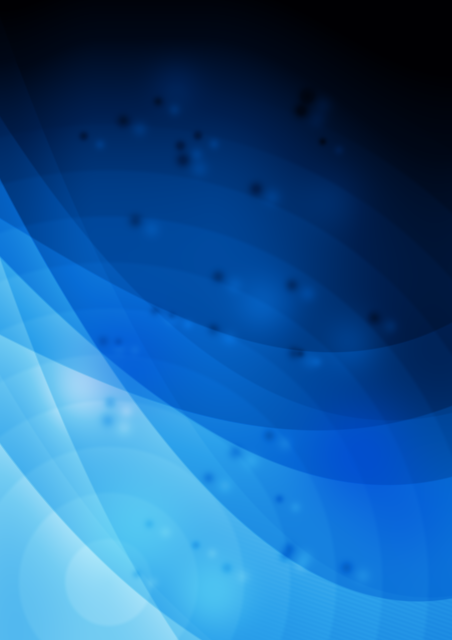
Reproduce this background procedurally as a Shadertoy shader.

```glsl
// Abstract blue backdrop: translucent sheets with curved rims sweep over a dark sky.
// Every part adds to one scalar "tone", which a black-to-pale-blue ramp then colours.
// Sheet rims are cubics through four heights; ribs, glows and specks add soft detail.

const int SHEETS = 9;
const int SPECKS = 34;

// Rim heights at x = 0, 1/3, 2/3 and 1
const vec4 RIMS[SHEETS] = vec4[](
    vec4(0.659, 0.526, 0.452, 0.496),
    vec4(0.818, 0.522, 0.368, 0.355),
    vec4(0.974, 0.440, 0.143, 0.069),
    vec4(0.477, 0.375, 0.328, 0.366),
    vec4(0.599, 0.388, 0.263, 0.255),
    vec4(0.720, 0.339, 0.115, 0.065),
    vec4(0.596, 0.069, -0.211, -0.302),
    vec4(0.414, 0.090, -0.100, -0.200),
    vec4(0.307, 0.057, -0.081, -0.146));

const float GAINS[SHEETS] = float[](0.5, 0.28, 0.15, 0.62, 0.8, 0.85, 0.5, 0.12, 0.7);

const vec3 RAMP[8] = vec3[](
    vec3(0.0, 0.0, 0.01), vec3(0.0, 0.03, 0.09),
    vec3(0.0, 0.12, 0.31), vec3(0.0, 0.28, 0.61),
    vec3(0.03, 0.43, 0.84), vec3(0.17, 0.63, 0.92),
    vec3(0.45, 0.80, 0.95), vec3(0.92, 0.98, 1.0));

float hash(float n) {
    return fract(sin(n * 127.1) * 43758.5453);
}

// Cubic through four evenly spaced heights
float rimHeight(float x, vec4 h) {
    float u = 3.0 * x, a = u - 1.0, b = u - 2.0, c = u - 3.0;
    return dot(h, vec4(-a * b * c / 6.0, u * b * c / 2.0, -u * a * c / 2.0, u * a * b / 6.0));
}

// Light below a rim, strongest along the rim itself
float sheet(vec2 uv, vec4 rim) {
    float depth = rimHeight(uv.x, rim) - uv.y;
    float aa = fwidth(depth);
    float fade = 0.5 + 0.5 * exp(-6.0 * max(depth, 0.0));
    return smoothstep(-aa, aa, depth) * fade;
}

float glow(vec2 uv, vec2 centre, float radius, float aspect) {
    vec2 d = (uv - centre) * vec2(aspect, 1.0) / radius;
    return exp(-dot(d, d));
}

// Dark sky, brightening downwards and to the left
float skyTone(vec2 uv) {
    float rise = max(uv.y - 0.5, 0.0);
    float right = smoothstep(0.45, 1.0, uv.x) * smoothstep(0.1, 0.5, uv.y);
    float left = 1.0 - smoothstep(0.0, 0.22, uv.x);
    return 3.2 - 11.4 * rise * rise - 1.5 * right - 0.5 * left;
}

// Concentric pleats with a soft shaded side
float ribs(vec2 uv, vec2 centre, float spacing, float aspect) {
    float phase = fract(length((uv - centre) * vec2(aspect, 1.0)) / spacing);
    return phase * (1.0 - smoothstep(0.88, 1.0, phase)) - 0.45;
}

// Scattered dark specks, each with a pale companion
float specks(vec2 uv, float aspect) {
    float sum = 0.0;
    for (int i = 0; i < SPECKS; i++) {
        float n = float(i) + 1.0;
        vec2 centre = vec2(mix(0.18, 0.86, hash(n)), mix(0.10, 0.87, hash(n + 51.3)));
        float radius = mix(0.006, 0.011, hash(n + 97.7));
        sum -= 0.55 * glow(uv, centre, radius, aspect);
        sum += 0.32 * glow(uv, centre + vec2(0.036, -0.013), radius * 1.25, aspect);
    }
    return sum;
}

vec3 rampColour(float tone) {
    vec3 colour = RAMP[0];
    for (int i = 1; i < 8; i++)
        colour = mix(colour, RAMP[i], clamp(tone - float(i - 1), 0.0, 1.0));
    return colour;
}

void mainImage(out vec4 fragColor, in vec2 fragCoord) {
    vec2 uv = fragCoord / iResolution.xy;
    float aspect = iResolution.x / iResolution.y;
    float tone = skyTone(uv);

    // Overlapping sheets, fainter to the right
    for (int i = 0; i < SHEETS; i++)
        tone += GAINS[i] * mix(1.2, 0.65, uv.x) * sheet(uv, RIMS[i]);

    // Pleats, and fine hatching in the lower right
    tone += 0.16 * ribs(uv, vec2(0.24, 0.09), 0.072, aspect) * smoothstep(0.9, 0.65, uv.y);
    float hatch = sin(900.0 * (uv.y + 0.35 * uv.x * aspect));
    tone += 0.05 * hatch * sheet(uv, RIMS[5]) * smoothstep(0.4, 0.8, uv.x);

    // Broad glows
    tone += 0.40 * glow(uv, vec2(0.39, 0.87), 0.040, aspect);
    tone += 0.30 * glow(uv, vec2(0.74, 0.69), 0.050, aspect);
    tone += 0.55 * glow(uv, vec2(0.585, 0.525), 0.045, aspect);
    tone += 0.50 * glow(uv, vec2(0.78, 0.465), 0.045, aspect);
    tone += 0.70 * glow(uv, vec2(0.175, 0.388), 0.055, aspect);
    float cyan = glow(uv, vec2(0.47, 0.075), 0.055, aspect)
               + glow(uv, vec2(0.30, 0.17), 0.080, aspect);
    tone += 0.35 * cyan + specks(uv, aspect);

    // Royal blue and cyan tints
    vec3 colour = rampColour(tone);
    float royal = glow(uv, vec2(0.79, 0.29), 0.085, aspect)
                + 0.6 * glow(uv, vec2(0.28, 0.44), 0.080, aspect)
                + 0.5 * glow(uv, vec2(0.90, 0.19), 0.080, aspect);
    colour = mix(colour, vec3(0.0, 0.27, 0.86), 0.55 * min(royal, 1.0));
    colour = mix(colour, vec3(0.32, 0.84, 0.96), 0.45 * min(cyan, 1.0));
    fragColor = vec4(colour, 1.0);
}
```
